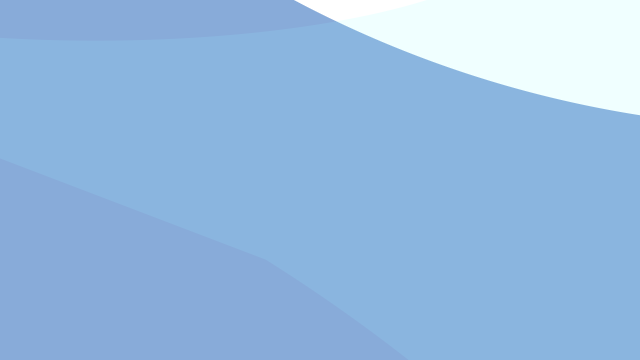
Write a WebGL 2 fragment shader that draws this background.

```glsl
#version 300 es
precision highp float;
// Flat blue backdrop with violet corner shapes and a pale disc at the upper right.

#define SKY        vec3(0.541, 0.710, 0.875)
#define VIOLET     vec3(0.533, 0.671, 0.851)
#define AZURE      vec3(0.941, 1.0, 1.0)
#define WHITE      vec3(1.0)
#define DISC       vec3(2.252, 3.708, 3.065)        // centre, radius
#define CAP        vec4(0.266, 1.206, 1.204, 0.319) // centre, radii
#define HILL_TOP   0.560                            // height at the left edge
#define HILL_SLOPE -0.381
#define HILL_ARC   vec3(-1.725, -3.650, 4.637)      // centre, radius

uniform vec2 u_resolution;
out vec4 fragColor;

float circleDistance(vec2 p, vec3 circle) {
    return length(p - circle.xy) - circle.z;
}

// First-order distance to an axis-aligned ellipse
float ellipseDistance(vec2 p, vec4 ellipse) {
    vec2 q = (p - ellipse.xy) / ellipse.zw;
    float k = length(q);
    return k * (k - 1.0) / max(length(q / ellipse.zw), 1e-4);
}

// Half-plane clipped by a broad arc
float hillDistance(vec2 p) {
    float slope = (p.y - HILL_TOP - HILL_SLOPE * p.x) / length(vec2(1.0, HILL_SLOPE));
    return max(slope, circleDistance(p, HILL_ARC));
}

// Antialiased coverage, one pixel wide
float coverage(float d) {
    return clamp(0.5 - d * u_resolution.y, 0.0, 1.0);
}

void main() {
    // Units of canvas height
    vec2 p = gl_FragCoord.xy / u_resolution.y;

    float cap = coverage(ellipseDistance(p, CAP));
    float hill = coverage(hillDistance(p));
    float disc = coverage(circleDistance(p, DISC));

    // The cap tints both the backdrop and the disc
    vec3 backdrop = mix(SKY, VIOLET, max(cap, hill));
    vec3 pale = mix(AZURE, WHITE, cap);

    fragColor = vec4(mix(backdrop, pale, disc), 1.0);
}
```
